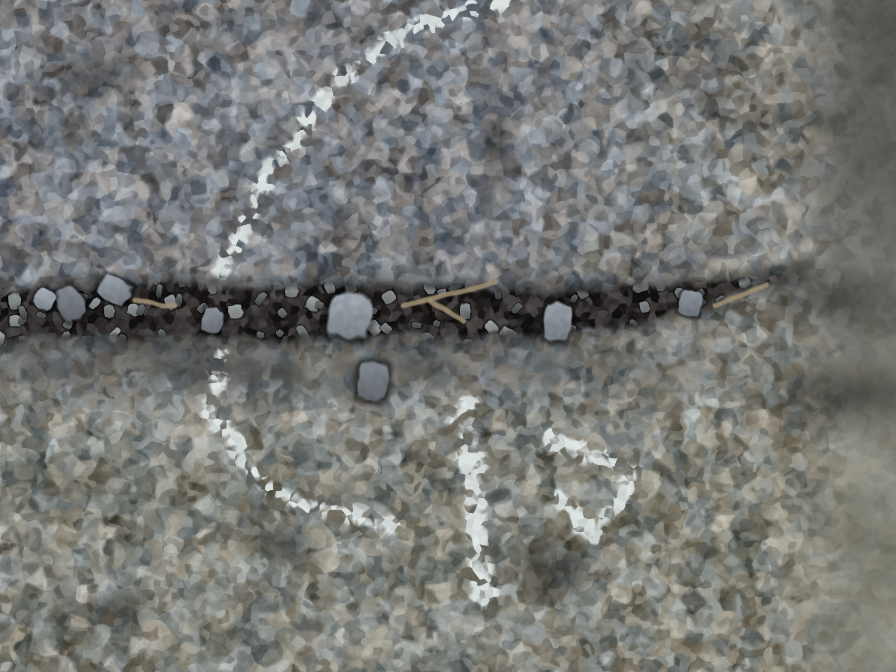
This texture is drawn by a WebGL 1 fragment shader. Its source:

```glsl
precision highp float;
// Weathered asphalt split by a gravel-filled crack, with broken chalk strokes.
uniform vec2 u_resolution;

vec2 hash2(vec2 p) {
  p = vec2(dot(p, vec2(127.1, 311.7)), dot(p, vec2(269.5, 183.3)));
  return fract(sin(p) * 43758.55);
}

float gradNoise(vec2 p) {
  vec2 i = floor(p), f = fract(p), e = vec2(1.0, 0.0);
  vec2 u = f * f * (3.0 - 2.0 * f);
  float a = dot(hash2(i) - 0.5, f);
  float b = dot(hash2(i + e) - 0.5, f - e);
  float c = dot(hash2(i + e.yx) - 0.5, f - e.yx);
  float d = dot(hash2(i + 1.0) - 0.5, f - 1.0);
  return 2.0 * mix(mix(a, b, u.x), mix(c, d, u.x), u.y);
}

float fbm(vec2 p) {
  float sum = 0.0, amp = 0.6;
  for (int i = 0; i < 4; i++) {
    sum += amp * gradNoise(p);
    p = p * 2.03 + 7.3;
    amp *= 0.55;
  }
  return sum;
}

// Soft-edged random cells: x is tone, y is tint
vec2 grains(vec2 p) {
  vec2 cell = floor(p), sum = vec2(0.0);
  float total = 0.0;
  for (int j = -1; j <= 1; j++) for (int i = -1; i <= 1; i++) {
    vec2 c = cell + vec2(float(i), float(j));
    vec2 d = c + hash2(c) - p;
    float w = exp(-13.0 * dot(d, d));
    sum += w * hash2(c + 31.7);
    total += w;
  }
  return sum / max(total, 1e-5);
}

float segment(vec2 p, vec2 a, vec2 b) {
  vec2 ab = b - a;
  return length(p - a - ab * clamp(dot(p - a, ab) / dot(ab, ab), 0.0, 1.0));
}

float blot(vec2 p, vec2 c, vec2 r) {
  vec2 q = (p - c) / r;
  return exp(-dot(q, q));
}

void stone(inout vec3 col, vec2 p, vec2 c, vec2 r, float turn, vec3 tone) {
  vec2 q = p - c;
  q = vec2(q.x * cos(turn) - q.y * sin(turn), q.x * sin(turn) + q.y * cos(turn)) / r;
  float d = mix(length(q), max(abs(q.x), abs(q.y)), 0.5) + 0.25 * gradNoise(q * 1.6 + c * 40.0);
  float lit = 0.95 + 0.14 * (p.y - c.y) / r.y + 0.12 * gradNoise(p * 90.0);
  col *= 1.0 - 0.55 * smoothstep(1.4, 0.9, d);
  col = mix(col, tone * lit, smoothstep(1.06, 0.86, d));
}

void twig(inout vec3 col, vec2 p, vec2 a, vec2 b) {
  float d = segment(p + 0.006 * gradNoise(p * 35.0), a, b);
  col = mix(col, vec3(0.62, 0.56, 0.45), 0.85 * smoothstep(0.0055, 0.0015, d));
}

void main() {
  vec2 p = gl_FragCoord.xy / u_resolution.y;
  vec2 warped = p + 0.012 * vec2(gradNoise(p * 40.0), gradNoise(p * 40.0 + 19.0));
  vec2 coarse = grains(warped * 46.0), fine = grains(warped * 88.0 + 5.0);
  float cloud = fbm(p * 9.0), focus = 1.0 - 0.8 * smoothstep(1.12, 1.3, p.x);

  // Aggregate: cool above the crack, warmer below
  vec3 col = mix(vec3(0.51, 0.515, 0.485), vec3(0.475, 0.485, 0.5), smoothstep(0.25, 0.65, p.y));
  col = mix(col, vec3(0.52, 0.515, 0.465), 0.6 * smoothstep(0.7, 1.3, p.x));
  float speckle = (coarse.x - 0.5) * 0.24 + (fine.x - 0.5) * 0.2 + 0.14 * fbm(p * 55.0);
  col += focus * speckle + 0.17 * cloud;
  col += focus * (coarse.y - 0.5) * vec3(0.05, 0.0, -0.05);
  col *= 1.0 - 0.45 * focus * smoothstep(0.2, 0.45, fbm(p * 24.0 + 3.0));

  // Damp stains and the dim right margin
  float stain = blot(p, vec2(0.14, 0.89), vec2(0.06, 0.03)) + blot(p, vec2(0.74, 0.79), vec2(0.025, 0.05));
  stain += blot(p, vec2(0.42, 0.19), vec2(0.05, 0.03)) + blot(p, vec2(0.83, 0.15), vec2(0.06, 0.04));
  stain += blot(p, vec2(0.18, 0.09), vec2(0.03)) + blot(p, vec2(1.27, 0.41), vec2(0.12, 0.04));
  stain += 1.1 * blot(p, vec2(0.45, 0.455), vec2(0.6, 0.038)) * smoothstep(-0.25, 0.2, cloud + speckle);
  stain += 0.9 * blot(p, vec2(1.26, 0.55), vec2(0.11, 0.045));
  col *= 1.0 - 0.38 * min(stain, 1.3);
  col *= 1.0 - 0.27 * smoothstep(1.15, 1.3, p.x) * smoothstep(0.5, 0.75, p.y);
  col += 0.12 * smoothstep(0.02, 0.0, segment(warped, vec2(1.04, 0.592), vec2(1.21, 0.632)));

  // Broken chalk marks
  float d = segment(p, vec2(0.75, 1.0), vec2(0.6, 0.957));
  d = min(d, segment(p, vec2(0.6, 0.957), vec2(0.503, 0.878)));
  d = min(d, segment(p, vec2(0.503, 0.878), vec2(0.41, 0.76)));
  d = min(d, segment(p, vec2(0.41, 0.76), vec2(0.33, 0.6)));
  d = min(d, segment(p, vec2(0.325, 0.47), vec2(0.32, 0.38)));
  d = min(d, segment(p, vec2(0.32, 0.38), vec2(0.4, 0.27)));
  d = min(d, segment(p, vec2(0.4, 0.27), vec2(0.58, 0.215)));
  d = min(d, segment(p, vec2(0.695, 0.39), vec2(0.72, 0.1)) - 0.006);
  d = min(d, segment(p, vec2(0.82, 0.345), vec2(0.945, 0.3)));
  d = min(d, segment(p, vec2(0.945, 0.3), vec2(0.89, 0.2)));
  d = min(d, segment(p, vec2(0.89, 0.2), vec2(0.83, 0.26)));
  d = max(d, 0.0) / 0.026;
  float chalk = 0.55 * exp(-d * d) + 0.3 * fine.x + 0.15 * coarse.x + 0.25 * fbm(p * 38.0 + 8.0);
  col = mix(col, vec3(0.83, 0.86, 0.86) + 0.1 * (fine.y - 0.5), smoothstep(0.66, 0.82, chalk));

  // Crack bed, tapering to the right
  float top = 0.571 + 0.018 * smoothstep(0.95, 1.2, p.x) + 0.03 * fbm(p * 13.0);
  float bottom = 0.494 + 0.012 * p.x + 0.075 * smoothstep(0.85, 1.2, p.x) + 0.03 * fbm(p * 15.0 + 4.0);
  float depth = min(top - p.y, p.y - bottom);
  float bed = smoothstep(-0.007, 0.008, depth) * smoothstep(1.24, 1.1, p.x);
  col *= 1.0 - 0.35 * smoothstep(-0.03, 0.0, depth) * smoothstep(1.3, 1.1, p.x);
  vec3 soil = vec3(0.16, 0.15, 0.145) + 0.25 * (fine.x - 0.5) + 0.12 * fbm(p * 60.0);
  col = mix(col, max(soil, 0.06), bed);

  // Scattered gravel, denser at the left
  vec3 gravel = col;
  vec2 cell = floor(p * 34.0);
  for (int j = -1; j <= 1; j++) for (int i = -1; i <= 1; i++) {
    vec2 c = cell + vec2(float(i), float(j));
    vec2 h = hash2(c + 2.0), k = hash2(c + 57.0);
    if (k.x < 0.75 - 0.3 * p.x)
      stone(gravel, p, (c + h) / 34.0, vec2(0.005 + 0.008 * k.y, 0.004 + 0.008 * h.x), h.y * 6.0, vec3(0.3, 0.32, 0.33) + 0.3 * h.x);
  }
  col = mix(col, gravel, bed);

  // Dry twigs and the largest stones
  twig(col, p, vec2(0.6, 0.545), vec2(0.735, 0.578));
  twig(col, p, vec2(0.64, 0.553), vec2(0.69, 0.522));
  twig(col, p, vec2(1.065, 0.546), vec2(1.14, 0.575));
  twig(col, p, vec2(0.2, 0.553), vec2(0.26, 0.545));
  vec3 slate = vec3(0.54, 0.57, 0.6);
  stone(col, p, vec2(0.521, 0.531), vec2(0.034, 0.035), 0.15, slate * 1.06);
  stone(col, p, vec2(0.83, 0.521), vec2(0.021, 0.03), 0.1, slate);
  stone(col, p, vec2(0.17, 0.569), vec2(0.025, 0.019), 0.5, slate);
  stone(col, p, vec2(0.105, 0.549), vec2(0.02, 0.027), -0.5, slate * 0.85);
  stone(col, p, vec2(0.066, 0.555), vec2(0.016), 0.6, slate * 1.1);
  stone(col, p, vec2(0.316, 0.523), vec2(0.016, 0.02), 0.2, slate * 0.9);
  stone(col, p, vec2(1.028, 0.549), vec2(0.018, 0.02), 0.3, slate * 0.95);
  stone(col, p, vec2(0.555, 0.433), vec2(0.024, 0.03), 0.1, slate * 0.85);
  gl_FragColor = vec4(clamp(col, 0.0, 1.0), 1.0);
}
```
